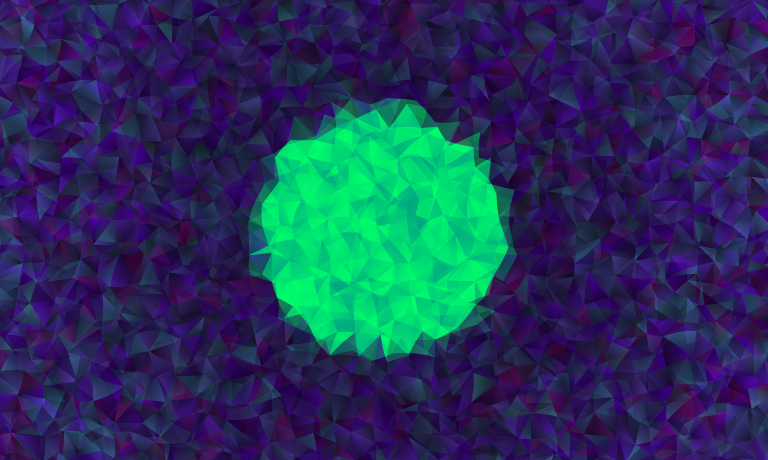
Give the GLSL for this background, as a Shadertoy shader.

```glsl
// A glowing green disc on a dark violet field, both cut into small facets.
// Two jittered triangle meshes are blended; each triangle takes its colour
// from its middle, and the wider front disc leaves a translucent rim of shards.

const vec2 DISC_CENTER = vec2(-0.009, -0.003);   // in canvas heights from the middle
const float BACK_RADIUS = 0.260;
const float FRONT_RADIUS = 0.281;
const float RIM_SOFTNESS = 0.009;
const float RIM_JITTER = 0.016;
const float CELL_SIZE = 0.043;
const float VERTEX_JITTER = 0.85;
const float CURVE_AMOUNT = 0.0035;
const float CURVE_FREQUENCY = 43.0;
const float FRONT_OPACITY = 0.40;
const float FACET_SLOPE = 0.36;

const vec3 VIOLET = vec3(0.180, 0.005, 0.400);
const vec3 INDIGO = vec3(0.165, 0.110, 0.325);
const vec3 SLATE = vec3(0.130, 0.230, 0.340);
const vec3 PLUM = vec3(0.250, 0.020, 0.230);
const vec3 MOSS = vec3(0.110, 0.260, 0.230);
const vec3 GREEN = vec3(0.000, 0.990, 0.420);
const vec3 TEAL = vec3(0.000, 0.660, 0.500);

vec3 hash3(vec2 p) {
    vec3 q = fract(p.xyx * vec3(0.1031, 0.1030, 0.0973));
    q += dot(q, q.yxz + 33.33);
    return fract((q.xxy + q.yzz) * q.zyx);
}

vec2 meshVertex(vec2 cell, float seed) {
    return cell + 0.5 + VERTEX_JITTER * (hash3(cell + seed).xy - 0.5);
}

float edgeDistance(vec2 p, vec2 a, vec2 b) {
    vec2 e = b - a;
    vec2 v = p - a;
    return (e.x * v.y - e.y * v.x) / max(length(e), 0.001);
}

// Signed distance to a triangle's nearest side, positive inside
float triangleDistance(vec2 p, vec2 a, vec2 b, vec2 c) {
    float side = edgeDistance(c, a, b) < 0.0 ? -1.0 : 1.0;
    vec3 d = side * vec3(edgeDistance(p, a, b), edgeDistance(p, b, c), edgeDistance(p, c, a));
    return min(d.x, min(d.y, d.z));
}

vec3 fieldColor(float radius, vec3 rnd) {
    float outer = smoothstep(0.30, 0.95, radius);
    vec3 color = mix(VIOLET, INDIGO, smoothstep(0.20, 0.50, rnd.x));
    color = mix(color, SLATE, smoothstep(0.72, 0.92, rnd.x + 0.10 * outer));
    color = mix(color, PLUM, 0.8 * step(0.89, rnd.y));
    color = mix(color, MOSS, 0.7 * step(rnd.y, 0.08));
    return color * mix(0.88, 1.16, outer) * mix(0.68, 1.32, rnd.z);
}

// Facet colour: flat tone from the facet's middle plus a linear ramp across it
vec3 facetColor(vec2 p, vec2 middle, vec2 id, float discRadius) {
    vec3 rnd = hash3(id + 71.7);
    vec3 shape = hash3(id + 213.1);
    float radius = length(middle * CELL_SIZE - DISC_CENTER);
    float rim = radius + RIM_JITTER * (shape.x - 0.5);
    float inside = 1.0 - smoothstep(-RIM_SOFTNESS, RIM_SOFTNESS, rim - discRadius);

    float angle = 6.2832 * shape.y;
    float ramp = FACET_SLOPE * dot(p - middle, vec2(cos(angle), sin(angle)));
    vec3 disc = mix(GREEN, TEAL, clamp(rnd.x * rnd.x * 1.1 + ramp, 0.0, 1.0));
    vec3 field = fieldColor(radius, rnd) * (1.0 + 2.0 * ramp);
    return mix(field, disc, inside);
}

// One mesh: jittered quads, each split along its shorter diagonal
vec3 facetLayer(vec2 uv, float seed, float discRadius, float pixel) {
    vec2 p = uv / CELL_SIZE;
    float blur = 0.6 * pixel / CELL_SIZE;
    vec2 base = floor(p - 0.5);
    vec3 sum = vec3(0.0);
    float total = 0.0;
    for (int y = -1; y <= 1; y++)
    for (int x = -1; x <= 1; x++) {
        vec2 cell = base + vec2(x, y);
        vec2 a = meshVertex(cell, seed);
        vec2 b = meshVertex(cell + vec2(1.0, 0.0), seed);
        vec2 c = meshVertex(cell + vec2(1.0, 1.0), seed);
        vec2 d = meshVertex(cell + vec2(0.0, 1.0), seed);
        bool flip = distance(b, d) < distance(a, c);
        for (int part = 0; part < 2; part++) {
            bool first = part == 0;
            vec2 v0 = first ? a : c;
            vec2 v1 = first ? b : d;
            vec2 v2 = first ? (flip ? d : c) : (flip ? b : a);
            float dist = triangleDistance(p, v0, v1, v2);
            // The faint second term keeps the total above zero
            float weight = smoothstep(-blur, blur, dist) + 0.00001 * exp(20.0 * min(dist, 0.0));
            vec2 id = cell + seed + 37.3 * float(part);
            sum += weight * facetColor(p, (v0 + v1 + v2) / 3.0, id, discRadius);
            total += weight;
        }
    }
    return sum / total;
}

void mainImage(out vec4 fragColor, in vec2 fragCoord) {
    float pixel = 1.0 / iResolution.y;
    vec2 uv = (fragCoord - 0.5 * iResolution.xy) * pixel;

    // Bend the straight facet sides a little
    vec2 bent = uv + CURVE_AMOUNT * sin(CURVE_FREQUENCY * uv.yx + vec2(0.4, 1.9));

    vec3 back = facetLayer(bent, 113.0, BACK_RADIUS, pixel);
    vec3 front = facetLayer(bent, 347.0, FRONT_RADIUS, pixel);
    fragColor = vec4(mix(back, front, FRONT_OPACITY), 1.0);
}
```
